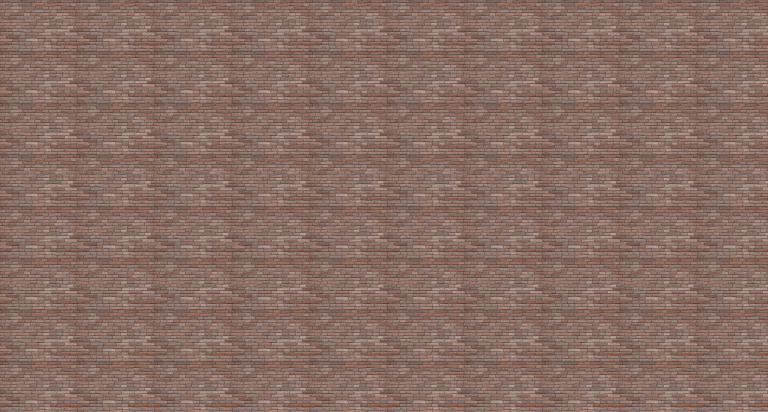
Reproduce this texture procedurally as a Shadertoy shader.

```glsl
// Weathered brick wall: one 3:2 panel of uneven courses, repeated over the canvas.
// Each panel is a running bond with wavy joints, split bricks, lime bloom and grain;
// all hashes and gradient noise wrap at the panel edge, so every repeat is the same.

const float PANELS_ACROSS = 9.905;
const float PANEL_ASPECT  = 1.5;
const float COURSES       = 16.0;
const float BRICKS        = 6.0;    // stretchers per course
const float JOINT         = 0.14;   // joint half width, in course heights
const float SOFTNESS      = 0.09;   // edge blur, in course heights
const float WAVINESS      = 0.016;  // course wander, in panel heights
const float HEADER_SHARE  = 0.4;    // share of bricks split in two
const float GRAIN         = 0.22;
const int   SAMPLES       = 4;      // antialiasing samples per axis

const vec3 RED_BRICK = vec3(0.55, 0.375, 0.31);
const vec3 DUN_BRICK = vec3(0.54, 0.45, 0.42);
const vec3 LIME      = vec3(0.72, 0.64, 0.60);
const vec3 MORTAR    = vec3(0.59, 0.52, 0.485);
const vec3 SHADOW    = vec3(0.27, 0.215, 0.20);

vec2 hash2(vec2 p) {
    vec3 q = fract(p.xyx * vec3(0.1031, 0.1030, 0.0973));
    q += dot(q, q.yzx + 33.33);
    return fract((q.xx + q.yz) * q.zy);
}

float cornerSlope(vec2 cell, vec2 offset, vec2 period) {
    float angle = 6.28318 * hash2(mod(cell, period) + period).x;
    return dot(vec2(cos(angle), sin(angle)), offset);
}

// Gradient noise that repeats after "period" cells, roughly -0.7 to 0.7
float noise(vec2 p, vec2 period) {
    vec2 i = floor(p), f = fract(p);
    vec2 w = f * f * f * (f * (f * 6.0 - 15.0) + 10.0);
    vec2 e = vec2(1.0, 0.0);
    float a = mix(cornerSlope(i, f, period), cornerSlope(i + e, f - e, period), w.x);
    float b = mix(cornerSlope(i + e.yx, f - e.yx, period),
                  cornerSlope(i + 1.0, f - 1.0, period), w.x);
    return mix(a, b, w.y);
}

float panelNoise(vec2 t, vec2 cells) { return noise(t * cells, cells); }

// Colour at panel position t: x to the right, y downwards, both 0 to 1
vec3 brickPanel(vec2 t) {
    // Courses, with a sideways shift for each
    float y = (t.y + WAVINESS * panelNoise(t, vec2(5.0, 6.0))) * COURSES;
    float course = mod(floor(y), COURSES);
    float v = fract(y);
    vec2 courseChance = hash2(vec2(course, 71.0));
    float x = t.x * BRICKS + 0.5 * mod(course, 2.0) + 0.35 * courseChance.x;
    vec2 id = vec2(mod(floor(x), BRICKS), course);
    float u = fract(x);
    float brickLength = PANEL_ASPECT * COURSES / BRICKS;

    // Some stretchers become two headers
    if (hash2(id + 19.0).x < HEADER_SHARE) {
        u *= 2.0;
        id.x += 0.5 * floor(u);
        u = fract(u);
        brickLength *= 0.5;
    }
    vec2 chance = hash2(id * 2.0 + 5.0);
    vec2 tint = hash2(id * 2.0 + 43.0);

    // Weathering: a slightly paler middle, streaks along the courses
    float cloud = panelNoise(t, vec2(3.0, 5.0));
    float streak = panelNoise(t, vec2(9.0, 32.0));
    float grain = panelNoise(t, vec2(50.0, 64.0));
    float middle = 1.0 - smoothstep(0.1, 0.6, length(t - vec2(0.55, 0.58)));
    float bloom = clamp(0.17 + 0.14 * middle + 0.25 * cloud + 0.3 * streak
                        + 0.6 * (chance.y - 0.5), 0.0, 0.75);

    // Brick face
    float redness = clamp(chance.x * 1.1 - 0.15 * middle, 0.0, 1.0);
    vec3 color = mix(DUN_BRICK, RED_BRICK, redness);
    color = mix(color, LIME, bloom);
    color *= 0.87 + 0.20 * tint.x + 0.08 * courseChance.y;

    // Pale mortar above each brick, shadow below and at its ends
    float rough = JOINT + 0.10 * grain;
    float top = 1.0 - smoothstep(rough - SOFTNESS, rough + SOFTNESS, v);
    float under = smoothstep(-SOFTNESS, SOFTNESS, v - 1.0 + rough * 1.4);
    float ends = 1.0 - smoothstep(rough - SOFTNESS, rough + SOFTNESS,
                                  min(u, 1.0 - u) * brickLength);
    color = mix(color, MORTAR, top);
    float depth = clamp(0.82 - 0.3 * bloom + 0.5 * streak, 0.0, 1.0);
    color = mix(color, SHADOW, max(under * depth, 0.45 * ends * (1.0 - top)));

    // Thin dark bands along the panel borders, then fine grain
    vec2 border = min(t, 1.0 - t);
    color *= 1.0 - 0.13 * (1.0 - smoothstep(0.0, 0.045, border.y));
    color *= 1.0 - 0.05 * (1.0 - smoothstep(0.0, 0.06, border.x));
    return color * (1.01 + GRAIN * grain + 0.06 * cloud);
}

void mainImage(out vec4 fragColor, in vec2 fragCoord) {
    vec3 sum = vec3(0.0);
    for (int j = 0; j < SAMPLES; j++) {
        for (int i = 0; i < SAMPLES; i++) {
            vec2 jitter = (vec2(i, j) + 0.5) / float(SAMPLES) - 0.5;
            vec2 p = fragCoord + jitter;
            // Panels are counted from the upper left corner
            vec2 fromTop = vec2(p.x, iResolution.y - p.y) / iResolution.x;
            sum += brickPanel(fract(fromTop * PANELS_ACROSS * vec2(1.0, PANEL_ASPECT)));
        }
    }
    fragColor = vec4(sum / float(SAMPLES * SAMPLES), 1.0);
}
```
